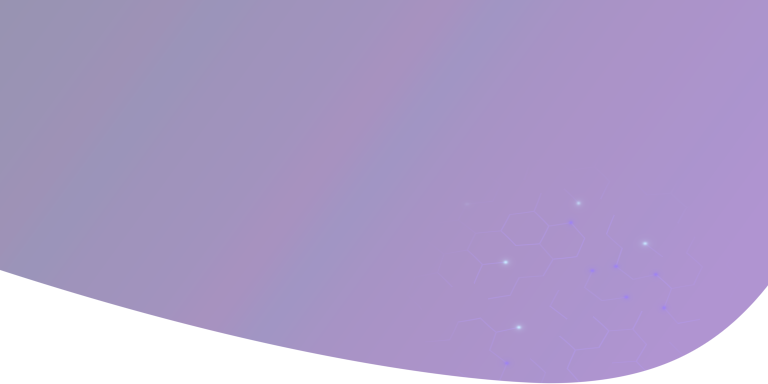
This background is drawn by a Shadertoy shader. Its source:

```glsl
// A lilac diagonal gradient fills a sheet with a curved lower edge on white.
// A faint, broken hexagon mesh with glowing nodes fades in at the lower right.
// Units: canvas height = 1, origin at the lower left.

const vec3 PAPER       = vec3(1.0);
const vec3 GREY_LILAC  = vec3(0.595, 0.575, 0.695);
const vec3 WARM_LILAC  = vec3(0.690, 0.580, 0.820);
const vec3 BAND_TINT   = vec3(0.016, -0.007, -0.004);
const vec3 LINE_COLOR  = vec3(0.700, 0.600, 0.930);
const vec3 NODE_VIOLET = vec3(0.610, 0.500, 0.970);
const vec3 NODE_CYAN   = vec3(0.780, 0.900, 1.000);

const vec2  GRADIENT_DIR  = vec2(0.81, -0.59);
const float GRADIENT_SPAN = 1.95;
const vec2  CURVE_LOW     = vec2(1.43, 0.002);  // lowest point of the sheet
const vec2  MESH_CENTER   = vec2(1.50, 0.21);
const vec2  MESH_RADIUS   = vec2(0.47, 0.40);
const float MESH_SPACING  = 0.108;
const float MESH_SQUASH   = 0.78;
const float MESH_TILT     = 0.70;
const float LINE_WIDTH    = 0.0024;
const float LINE_KEEP     = 0.58;
const float NODE_KEEP     = 0.17;
const float SQRT3         = 1.7320508;

float hash(vec2 p) {
    vec3 q = fract(vec3(p.xyx) * 0.1031);
    q += dot(q, q.yzx + 33.33);
    return fract((q.x + q.y) * q.z);
}

float bell(float x, float width) {
    return exp(-x * x / (width * width));
}

// Height of the sheet's lower edge: slow fall, then a steep rise.
float lowerEdge(float x) {
    float d = x - CURVE_LOW.x;
    float fall = 0.295 * pow(abs(d) / CURVE_LOW.x, 1.57);
    float rise = d * d * (0.46 + d * d);
    return CURVE_LOW.y + (d < 0.0 ? fall : rise);
}

// Diagonal blend with soft pink and blue bands.
vec3 sheetColor(vec2 p) {
    float t = dot(p - vec2(0.0, 1.0), GRADIENT_DIR);
    float bands = bell(t - 0.93, 0.08) - bell(t - 1.07, 0.08)
                + 0.6 * bell(t - 0.36, 0.07) - 0.8 * bell(t - 0.47, 0.07)
                + 0.4 * bell(t - 1.40, 0.15) - 0.4 * bell(t - 1.73, 0.08);
    return mix(GREY_LILAC, WARM_LILAC, clamp(t / GRADIENT_SPAN, 0.0, 1.0))
         + BAND_TINT * bands;
}

float segmentDistance(vec2 p, vec2 a, vec2 b) {
    vec2 ab = b - a;
    return length(p - a - ab * clamp(dot(p - a, ab) / dot(ab, ab), 0.0, 1.0));
}

vec2 polar(float angle, float radius) {
    return radius * vec2(cos(angle), sin(angle));
}

vec2 hexCenter(vec2 q) {
    vec2 period = vec2(1.0, SQRT3);
    vec2 a = floor(q / period + 0.5) * period;
    vec2 b = (floor(q / period) + 0.5) * period;
    return distance(q, a) < distance(q, b) ? a : b;
}

// Adds the edges and nodes of the hexagon around p.
vec3 addMesh(vec3 color, vec2 p, float pixel) {
    vec2 offset = p - MESH_CENTER;
    float fade = 1.0 - smoothstep(0.45, 1.0, length(offset / MESH_RADIUS));
    if (fade <= 0.0) return color;

    float c = cos(MESH_TILT), s = sin(MESH_TILT);
    vec2 q = offset / vec2(1.0, MESH_SQUASH) / MESH_SPACING;
    q = vec2(c * q.x + s * q.y, c * q.y - s * q.x);
    q += 0.06 * sin(q.yx * 1.7);
    vec2 center = hexCenter(q);

    float line = 0.0, violet = 0.0, cyan = 0.0;
    for (int k = 0; k < 6; k++) {
        float angle = float(k) * SQRT3 * 0.6045998;  // steps of 60 degrees
        vec2 middle = center + polar(angle, 0.5);
        vec2 node = center + polar(angle + 0.5235988, 1.0 / SQRT3);
        vec2 previous = center + polar(angle - 0.5235988, 1.0 / SQRT3);

        // Shared lattice keys make neighbouring cells agree.
        float edgeSeed = hash(floor(middle * vec2(4.0, 4.0 / SQRT3) + 0.5) + 71.0);
        float nodeSeed = hash(floor(node * vec2(2.0, 2.0 * SQRT3) + 0.5) + 213.0);

        float d = segmentDistance(q, previous, node) * MESH_SPACING;
        float stroke = 1.0 - smoothstep(0.0, LINE_WIDTH + 0.5 * pixel, d);
        line = max(line, stroke * step(edgeSeed, LINE_KEEP) * (0.5 + edgeSeed));

        float r = distance(q, node) * MESH_SPACING;
        float glow = 0.9 * bell(r, 0.0055) + 0.25 * bell(r, 0.014);
        glow *= step(nodeSeed, NODE_KEEP);
        if (nodeSeed < 0.5 * NODE_KEEP) cyan = max(cyan, glow);
        else violet = max(violet, glow);
    }
    color = mix(color, LINE_COLOR, 0.5 * line * fade);
    color = mix(color, NODE_VIOLET, 0.75 * violet * sqrt(fade));
    return mix(color, NODE_CYAN, 0.9 * cyan * fade);
}

void mainImage(out vec4 fragColor, in vec2 fragCoord) {
    float pixel = 1.0 / iResolution.y;
    vec2 p = fragCoord * pixel;
    vec3 sheet = addMesh(sheetColor(p), p, pixel);

    // Slope-corrected distance gives an even, smooth edge.
    float slope = (lowerEdge(p.x + 0.001) - lowerEdge(p.x - 0.001)) / 0.002;
    float d = (p.y - lowerEdge(p.x)) / sqrt(1.0 + slope * slope);
    fragColor = vec4(mix(PAPER, sheet, smoothstep(-0.7 * pixel, 0.7 * pixel, d)), 1.0);
}
```
